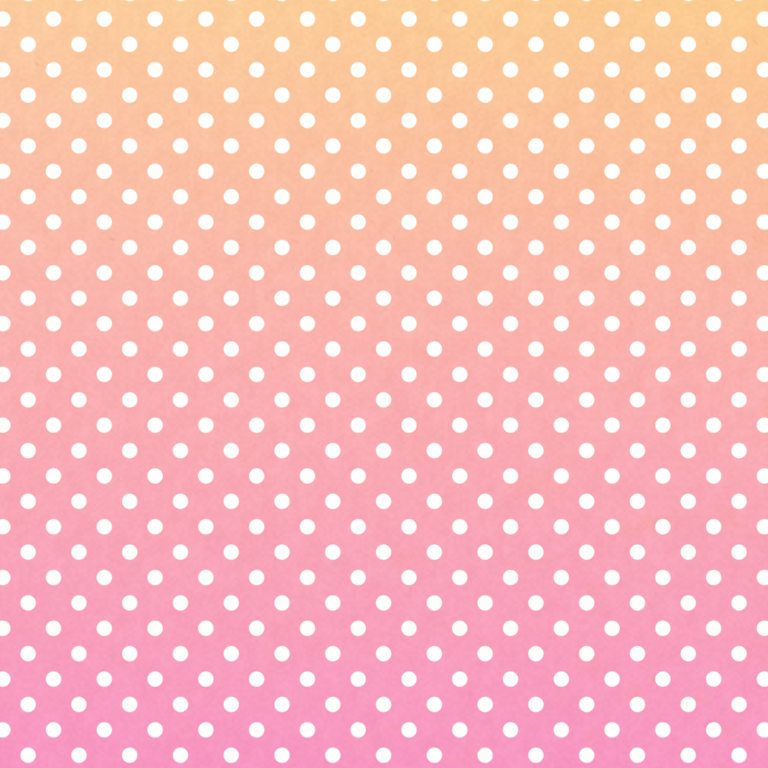
Write a Shadertoy shader that draws this pattern.

```glsl
#define REPEATS 15.125
#define DOT_RADIUS 0.0100
#define FIRST_DOT vec2(0.0036, 0.9753)
#define DOT_COLOR vec3(0.995, 0.995, 0.99)
#define TOP_COLOR vec3(0.985, 0.80, 0.59)
#define MIDDLE_COLOR vec3(0.98, 0.68, 0.69)
#define BOTTOM_COLOR vec3(0.97, 0.59, 0.76)
#define STAIN_COLOR vec3(0.97, 0.60, 0.50)
#define FLECK_CELLS 30.0
#define FLECK_CHANCE 0.22
#define GRAIN 0.022

float hash(vec2 p) {
    return fract(sin(dot(p, vec2(127.1, 311.7))) * 43758.5453);
}

float noise(vec2 p) {
    vec2 i = floor(p), f = fract(p);
    f = f * f * (3.0 - 2.0 * f);
    return mix(mix(hash(i), hash(i + vec2(1, 0)), f.x),
               mix(hash(i + vec2(0, 1)), hash(i + vec2(1, 1)), f.x), f.y);
}

float fbm(vec2 p) {
    float sum = 0.0, weight = 0.5;
    for (int i = 0; i < 4; i++) {
        sum += weight * noise(p);
        p = mat2(1.6, 1.2, -1.2, 1.6) * p + 7.3;
        weight *= 0.5;
    }
    return sum / 0.9375;
}

mat2 rotation(float a) {
    return mat2(cos(a), sin(a), -sin(a), cos(a));
}

// Distance to the nearest dot of a staggered lattice
float dotDistance(vec2 p) {
    float period = 1.0 / REPEATS;
    vec2 q = (p - FIRST_DOT) / period;
    vec2 a = fract(q + 0.5) - 0.5;
    vec2 b = fract(q) - 0.5;
    return min(length(a), length(b)) * period - DOT_RADIUS;
}

// Sparse slanted paper fibres, one candidate per cell
float flecks(vec2 p) {
    vec2 q = p * FLECK_CELLS;
    vec2 id = floor(q);
    vec2 center = 0.3 + 0.4 * vec2(hash(id + 3.1), hash(id + 8.7));
    vec2 d = rotation(0.4 + 1.2 * hash(id + 5.3)) * (fract(q) - center);
    float size = mix(0.08, 0.22, hash(id + 1.9));
    float shape = 1.0 - smoothstep(0.3, 1.0, length(d / vec2(size, size * 0.4)));
    return shape * step(hash(id), FLECK_CHANCE) * hash(id + 6.4);
}

vec3 paper(vec2 p) {
    // Vertical gradient with a faint uneven wash
    float h = clamp(p.y + 0.05 * (fbm(p * 4.0) - 0.5), 0.0, 1.0);
    vec3 color = h < 0.5 ? mix(BOTTOM_COLOR, MIDDLE_COLOR, h * 2.0)
                         : mix(MIDDLE_COLOR, TOP_COLOR, h * 2.0 - 1.0);

    // Warmer upper right, paler upper left
    color.b -= 0.06 * (p.x - 0.45) * smoothstep(0.4, 1.0, p.y);

    // Mottling, stains and fibres
    float mottle = fbm(rotation(0.5) * p * vec2(70.0, 45.0)) - 0.5;
    color += mottle * vec3(0.008, 0.04, 0.04);
    float stain = smoothstep(0.62, 0.85, fbm(p * 22.0 + 4.0));
    color = mix(color, STAIN_COLOR + vec3(0.0, 0.14, 0.0) * p.y, 0.18 * stain * p.x);
    color = mix(color, STAIN_COLOR, 0.30 * flecks(p));
    return color + GRAIN * (noise(p * 260.0) - 0.5);
}

void mainImage(out vec4 fragColor, in vec2 fragCoord) {
    vec2 p = fragCoord / iResolution.y;
    float edge = max(1.0 / iResolution.y, 0.0012);
    float dots = 1.0 - smoothstep(-edge, edge, dotDistance(p));
    fragColor = vec4(mix(paper(p), DOT_COLOR, dots), 1.0);
}
```
